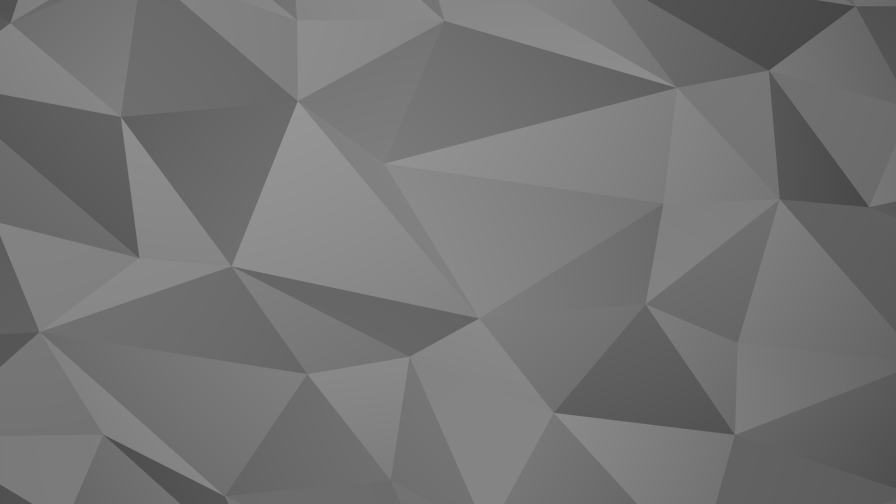
A WebGL 2 fragment shader for this background:

```glsl
#version 300 es
precision highp float;
// Grey low-poly background: a mesh of large irregular triangles, softly lit.
// Each grid cell holds one jittered vertex; every four neighbouring vertices
// form a quad that is split along a diagonal into two shaded facets.

#define CELL vec2(0.31, 0.225) // mean facet size, in canvas heights
#define JITTER 0.86            // vertex scatter inside its cell, below 1
#define TILT -0.16             // rotation of the grid, in radians
#define FALLING 0.66           // share of diagonals running down to the right
#define BRIGHT 0.555           // tone of the lightest facets
#define CONTRAST 0.18          // tone range between facets
#define FACET_SLOPE 0.13       // tone change across a facet, per canvas height
#define LIGHT vec2(0.68, 0.64) // centre of the light, in canvas heights
#define FALLOFF 0.10           // darkening away from the light
#define SEED 17.0

uniform vec2 u_resolution;
out vec4 fragColor;

vec3 hash3(vec2 p) {
    vec3 q = fract((p.xyx + SEED) * vec3(0.1031, 0.1030, 0.0973));
    q += dot(q, q.yxz + 33.33);
    return fract((q.xxy + q.yzz) * q.zyx);
}

float cross2(vec2 a, vec2 b) {
    return a.x * b.y - a.y * b.x;
}

float doubleArea(vec2 a, vec2 b, vec2 c) {
    return cross2(b - a, c - a);
}

vec2 meshVertex(vec2 id) {
    return (id + 0.5 + JITTER * (hash3(id).xy - 0.5)) * CELL;
}

// Signed distance to the line a-b, positive on its left
float edgeDistance(vec2 p, vec2 a, vec2 b) {
    return cross2(b - a, p - a) / max(length(b - a), 1e-4);
}

// Returns tone times coverage, and coverage, of a counterclockwise triangle
vec2 facet(vec2 p, vec2 a, vec2 b, vec2 c, vec2 id, float side, float pixel) {
    float inside = min(edgeDistance(p, a, b),
                   min(edgeDistance(p, b, c), edgeDistance(p, c, a)));
    float coverage = clamp(0.5 + inside / pixel, 0.0, 1.0);

    // An evenly spread sequence, loosened by a hash, keeps the tones balanced
    vec3 rnd = hash3(id * 2.0 + vec2(side + 41.0, 73.0));
    float spread = fract(dot(id, vec2(0.755, 0.57)) + 0.43 * side + 0.35 * rnd.x);
    float angle = 6.2832 * rnd.y;
    float slope = FACET_SLOPE * dot(p - (a + b + c) / 3.0, vec2(cos(angle), sin(angle)));
    float tone = BRIGHT - CONTRAST * spread * spread + slope;
    return vec2(tone, 1.0) * coverage;
}

// Splits the quad of one cell along a diagonal that keeps both halves valid
vec2 quad(vec2 p, vec2 id, float pixel) {
    vec2 a = meshVertex(id);
    vec2 b = meshVertex(id + vec2(1, 0));
    vec2 c = meshVertex(id + vec2(1, 1));
    vec2 d = meshVertex(id + vec2(0, 1));

    float fallingArea = min(doubleArea(a, b, d), doubleArea(b, c, d));
    float risingArea = min(doubleArea(a, b, c), doubleArea(a, c, d));
    bool falling = min(fallingArea, risingArea) > 0.008
        ? hash3(id + 19.0).z < FALLING
        : fallingArea > risingArea;

    return falling
        ? facet(p, a, b, d, id, 0.0, pixel) + facet(p, b, c, d, id, 1.0, pixel)
        : facet(p, a, b, c, id, 0.0, pixel) + facet(p, a, c, d, id, 1.0, pixel);
}

void main() {
    vec2 p = gl_FragCoord.xy / u_resolution.y;
    float pixel = 1.1 / u_resolution.y;

    // Only the four quads around this cell can reach the point
    float s = sin(TILT), c = cos(TILT);
    vec2 q = mat2(c, -s, s, c) * p;
    vec2 cell = floor(q / CELL);
    vec2 sum = vec2(0.0);
    for (int y = -1; y <= 0; y++) {
        for (int x = -1; x <= 0; x++) {
            sum += quad(q, cell + vec2(x, y), pixel);
        }
    }
    float tone = sum.x / max(sum.y, 1e-4);

    // Broad light fading toward the far edges
    vec2 toLight = p - LIGHT;
    tone -= FALLOFF * dot(toLight, toLight);
    fragColor = vec4(vec3(clamp(tone, 0.0, 1.0)), 1.0);
}
```
